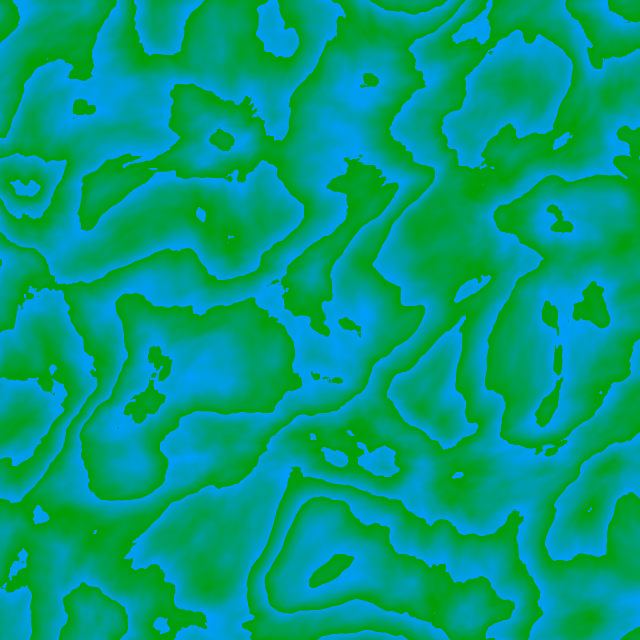
Reproduce this texture procedurally as a three.js fragment shader.

```glsl
varying vec2 vUv;

float hash(vec2 p) {
  return fract(sin(dot(p, vec2(127.1, 311.7))) * 43758.5453);
}

// Slope of the gradient at a lattice corner, seen from the offset
float cornerSlope(vec2 corner, vec2 offset) {
  float angle = 6.28318 * hash(corner);
  return dot(vec2(cos(angle), sin(angle)), offset);
}

float gradientNoise(vec2 p) {
  vec2 cell = floor(p);
  vec2 f = fract(p);
  vec2 u = f * f * f * (f * (f * 6.0 - 15.0) + 10.0);
  vec2 e = vec2(1.0, 0.0);
  float low = mix(cornerSlope(cell, f), cornerSlope(cell + e.xy, f - e.xy), u.x);
  float high = mix(cornerSlope(cell + e.yx, f - e.yx), cornerSlope(cell + e.xx, f - e.xx), u.x);
  return mix(low, high, u.y);
}

// Rotated octaves, from broad hills down to fine grain
float terrain(vec2 p) {
  mat2 turn = mat2(0.8, 0.6, -0.6, 0.8);
  float height = 0.0;
  float amplitude = 1.0;
  for (int i = 0; i < 6; i++) {
    height += amplitude * gradientNoise(p);
    p = turn * p * 2.03 + vec2(17.3, 9.1);
    amplitude *= 0.43;
  }
  return height;
}

void main() {
  // Stretch the hills slightly along the rising diagonal
  vec2 p = vec2(dot(vUv, vec2(0.8, 0.6)) * 3.0, dot(vUv, vec2(-0.6, 0.8)) * 3.9) + 5.0;
  vec2 warp = vec2(gradientNoise(p * 1.3 + 31.0), gradientNoise(p * 1.3 + 57.0));
  float height = terrain(p + 0.25 * warp) * 3.5 + 20.0;

  // Sawtooth contour bands with a softened drop
  float band = fract(height);
  float edge = clamp(fwidth(height), 0.001, 0.4);
  float blue = band * (1.0 - smoothstep(1.0 - edge, 1.0, band));

  gl_FragColor = vec4(0.0, 0.62, blue, 1.0);
}
```
